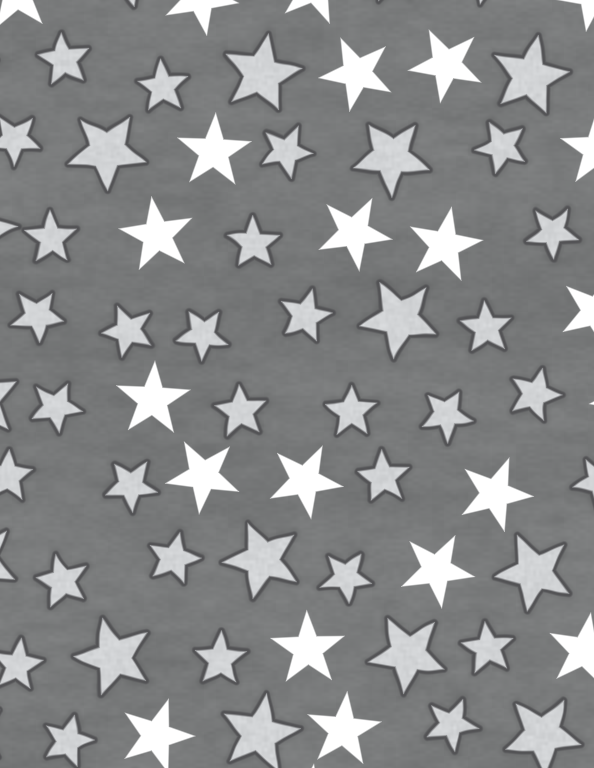
This pattern is drawn by a Shadertoy shader. Its source:

```glsl
// Scattered white stars and outlined pale grey stars on mottled grey cloth.

float hash(vec2 p) {
    vec3 q = fract(vec3(p.xyx) * 0.1031);
    q += dot(q, q.yzx + 33.33);
    return fract((q.x + q.y) * q.z);
}

float noise(vec2 p) {
    vec2 i = floor(p), f = fract(p);
    f = f * f * (3.0 - 2.0 * f);
    return mix(mix(hash(i), hash(i + vec2(1, 0)), f.x),
               mix(hash(i + vec2(0, 1)), hash(i + vec2(1, 1)), f.x), f.y);
}

// Signed distance to a five-pointed star; inner is the notch radius ratio.
float starDistance(vec2 p, float radius, float inner) {
    float sector = 1.2566371;
    float angle = abs(mod(atan(p.x, p.y) + 0.5 * sector, sector) - 0.5 * sector);
    vec2 q = length(p) * vec2(sin(angle), cos(angle));
    vec2 tip = vec2(0.0, radius);
    vec2 notch = radius * inner * vec2(sin(0.5 * sector), cos(0.5 * sector));
    vec2 edge = notch - tip, toPoint = q - tip;
    vec2 away = toPoint - edge * clamp(dot(toPoint, edge) / dot(edge, edge), 0.0, 1.0);
    float side = edge.x * toPoint.y - edge.y * toPoint.x;
    return length(away) * sign(side);
}

// Uneven grey with broad patches, horizontal streaks and fine grain.
vec3 clothColor(vec2 uv) {
    float tone = 0.471;
    tone += 0.035 * (noise(uv * vec2(5.0, 8.0)) - 0.5);
    tone += 0.034 * (noise(uv * vec2(22.0, 65.0) + 17.0) - 0.5);
    tone += 0.022 * (noise(uv * vec2(120.0, 240.0) + 41.0) - 0.5);
    tone += 0.010 * (hash(floor(uv * 64.0) + 5.0) - 0.5);
    return tone + vec3(-0.003, 0.003, 0.005);
}

void mainImage(out vec4 fragColor, in vec2 fragCoord) {
    vec2 uv = fragCoord / iResolution.y;
    float spacing = 0.1237;
    vec2 p = uv / spacing + vec2(30.3, 20.4);
    float pixel = 1.0 / (iResolution.y * spacing);
    float soft = max(pixel, 0.014);
    vec3 color = clothColor(uv);

    // Woven grain of the pale fill, and a slight wobble of its outline.
    float weave = noise(uv * vec2(260.0, 130.0)) + noise(uv * vec2(110.0, 250.0) + 9.0) - 1.0;
    vec3 paleGrey = vec3(0.822, 0.83, 0.838) + 0.035 * weave;
    vec2 wobble = 0.03 * (vec2(noise(p * 5.0), noise(p * 5.0 + 31.0)) - 0.5);

    // Jittered triangular lattice; large stars keep to one of its three classes.
    float row = round(p.y / 0.866);
    vec2 home = vec2(round(p.x - 0.5 * row), row);
    for (int j = -1; j <= 1; j++)
    for (int i = -1; i <= 1; i++) {
        vec2 cell = home + vec2(i, j);
        float pick = hash(cell + 7.7);
        bool largeClass = mod(cell.x - cell.y, 3.0) < 0.5;
        bool isLarge = largeClass && pick < 0.76;
        bool isWhite = !largeClass && pick < 0.53;

        float heading = 6.2831853 * hash(cell + 51.3);
        float reach = (isLarge || isWhite ? 0.13 : 0.2) * sqrt(hash(cell + 83.1));
        vec2 center = vec2(cell.x + 0.5 * cell.y, 0.866 * cell.y)
                    + reach * vec2(cos(heading), sin(heading));
        float turn = 6.2831853 * hash(cell + 23.9);
        float c = cos(turn), s = sin(turn);
        vec2 local = mat2(c, s, -s, c) * (p - center);

        if (isWhite) {
            float d = starDistance(local, 0.41, 0.4);
            color = mix(color, vec3(1.0), smoothstep(pixel, -pixel, d));
        } else {
            float d = starDistance(local + wobble, isLarge ? 0.425 : 0.285, 0.45);
            color *= 1.0 - 0.06 * smoothstep(0.1, 0.03, d);
            color = mix(color, vec3(0.325, 0.325, 0.335), smoothstep(soft, -soft, d - 0.036));
            color = mix(color, paleGrey, smoothstep(soft, -soft, d));
        }
    }
    fragColor = vec4(color, 1.0);
}
```
